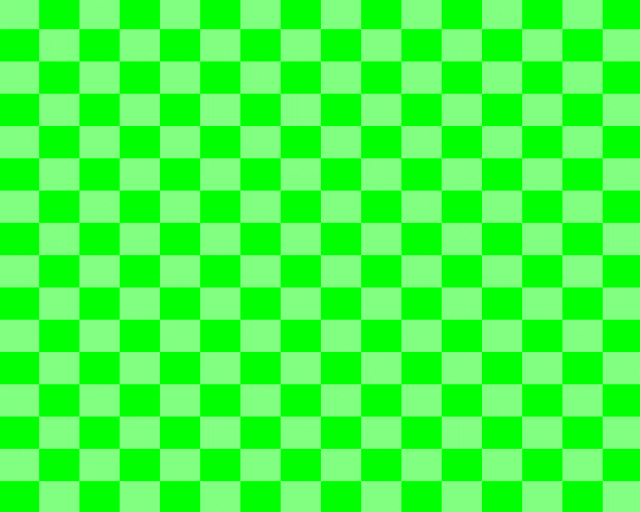
Write a Shadertoy shader that draws this pattern.

```glsl
float hash(vec2 p) {
    vec3 q = fract(p.xyx * vec3(0.1031, 0.1030, 0.0973));
    q += dot(q, q.yzx + 33.33);
    return fract((q.x + q.y) * q.z);
}

// Square wave of period 2, box filtered over one pixel
vec2 squareWave(vec2 p, vec2 pixel) {
    vec2 edgeDistance = 0.5 - abs(mod(p + 0.5, 2.0) - 1.0);
    return clamp(2.0 * edgeDistance / pixel, -1.0, 1.0);
}

// Faint vertical lines in a few cells, sparse specks in the rest
float grain(vec2 p, vec2 pixel) {
    float lines = 0.5 + 0.5 * cos(6.28318 * 16.0 * p.x);
    vec2 speckGrid = p * vec2(16.0, 13.0);
    float radius = length(fract(speckGrid) - 0.5);
    float soft = 8.0 * pixel.y;
    float speck = 1.0 - smoothstep(0.5 - soft, 0.5 + soft, radius);
    speck *= step(0.94, hash(floor(speckGrid)));
    float striped = step(0.88, hash(floor(p) + 71.0));
    return mix(speck, lines, striped);
}

void mainImage(out vec4 fragColor, in vec2 fragCoord) {
    // Almost 16 by 16 cells, cropped slightly on every side
    vec2 cells = vec2(15.9, 15.86);
    vec2 p = fragCoord / iResolution.xy * cells + vec2(0.027, 0.044);
    vec2 pixel = cells / iResolution.xy;

    // Checkerboard: 0 in pure green cells, 1 in pale cells
    vec2 wave = squareWave(p, pixel);
    float pale = 0.5 - 0.5 * wave.x * wave.y;

    float tint = pale * (0.5 + 0.03 * grain(p, pixel));
    fragColor = vec4(tint, 1.0, tint, 1.0);
}
```
